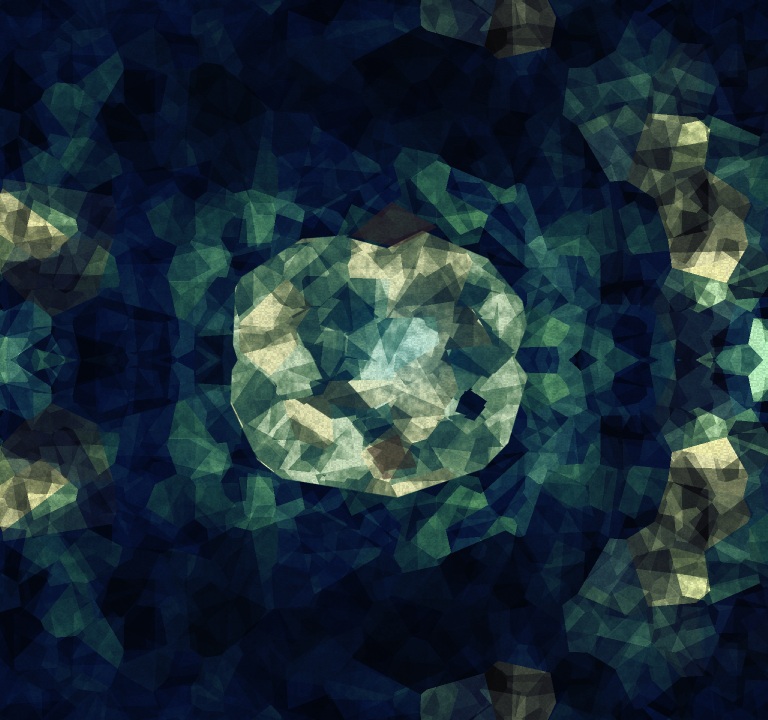
Write a WebGL 1 fragment shader that draws this background.

```glsl
precision highp float;
// Pale green faceted gem amid a dark navy field of translucent teal and olive shards.
uniform vec2 u_resolution;

const vec3 INK = vec3(0.010, 0.020, 0.042);
const vec3 NAVY = vec3(0.028, 0.070, 0.175);
const vec3 TEAL = vec3(0.08, 0.20, 0.24);
const vec3 MOSS = vec3(0.20, 0.36, 0.31);
const vec3 SAGE = vec3(0.38, 0.53, 0.40);
const vec3 PALE = vec3(0.75, 0.83, 0.70);
const vec2 GEM_CENTER = vec2(0.523, 0.502);
const vec2 GEM_SIZE = vec2(0.205, 0.170);

float hash(vec2 p) {
  return fract(sin(dot(p, vec2(127.1, 311.7))) * 43758.5453);
}
float noise(vec2 p) {
  vec2 i = floor(p), f = fract(p);
  f = f * f * (3.0 - 2.0 * f);
  return mix(mix(hash(i), hash(i + vec2(1, 0)), f.x),
             mix(hash(i + vec2(0, 1)), hash(i + vec2(1, 1)), f.x), f.y);
}
float blob(vec2 p, vec2 center, vec2 radius) {
  vec2 q = (p - center) / radius;
  return exp(-dot(q, q));
}
// Lopsided four-cornered plane.
float kite(vec2 p, vec2 center, vec2 size, float tilt) {
  vec2 q = p - center;
  q = vec2(q.x + tilt * q.y, q.y - tilt * q.x) / size;
  q.y += 0.3 * abs(q.x) - 0.1;
  return 1.0 - smoothstep(0.97, 1.03, abs(q.x) + abs(q.y));
}
// Voronoi cell cut in two by a random line: site, cell value, cut side.
vec4 shard(vec2 p, float scale, float seed) {
  vec2 g = p * scale, base = floor(g), site = g, id = base;
  float best = 9.0;
  for (int k = 0; k < 9; k++) {
    vec2 cell = base + vec2(mod(float(k), 3.0), floor(float(k) / 3.0)) - 1.0;
    vec2 s = cell + vec2(hash(cell + seed), hash(cell + seed + 37.0));
    float d = dot(g - s, g - s);
    if (d < best) { best = d; site = s; id = cell; }
  }
  float angle = 6.2832 * hash(id + seed + 71.0);
  float side = step(0.0, dot(g - site, vec2(cos(angle), sin(angle))));
  return vec4(site / scale, hash(id + seed + 13.0), side);
}
// Convex outline of straight cuts, with notches at its sides.
float gemMask(vec2 p) {
  float d = -1.0;
  for (int i = 0; i < 13; i++) {
    float k = float(i), a = k * 0.4833 + 0.2;
    vec2 dir = vec2(cos(a), sin(a));
    float reach = dot(abs(dir), GEM_SIZE - 0.125) + 0.122;
    d = max(d, dot(p - GEM_CENTER, dir) - reach - 0.014 * (hash(vec2(k, 5.0)) - 0.5));
  }
  float notch = kite(p, vec2(0.745, 0.515), vec2(0.030, 0.060), 0.0)
              + kite(p, vec2(0.310, 0.510), vec2(0.020, 0.050), 0.0)
              + kite(p, vec2(0.535, 0.682), vec2(0.055, 0.030), 0.1);
  return (1.0 - smoothstep(-0.001, 0.001, d)) * (1.0 - min(notch, 1.0));
}
// Broad light of the surroundings; m.y is the height from the middle.
float fieldTone(vec2 m) {
  float e = length((m - vec2(GEM_CENTER.x, 0.0)) / GEM_SIZE);
  float t = 0.14 + 0.29 * exp(-pow((e - 1.34) / 0.28, 2.0));
  t += 0.56 * blob(m, vec2(1.05, 0.0), vec2(0.12, 0.13));
  t += 0.48 * blob(m, vec2(0.98, 0.17), vec2(0.10, 0.08));
  t += 0.40 * blob(m, vec2(0.93, 0.32), vec2(0.11, 0.08));
  t += 0.38 * blob(m, vec2(0.01, 0.0), vec2(0.08, 0.09));
  t += 0.33 * blob(m, vec2(0.055, 0.16), vec2(0.06, 0.07));
  t += 0.13 * blob(m, vec2(0.10, 0.32), vec2(0.12, 0.09));
  t += 0.42 * blob(m, vec2(0.69, 0.47), vec2(0.07, 0.04));
  return t - 0.09 * blob(m, vec2(0.5, 0.37), vec2(0.30, 0.07));
}
float warmth(vec2 m) {
  return blob(m, vec2(0.98, 0.16), vec2(0.07)) + blob(m, vec2(0.06, 0.16), vec2(0.05))
       + 0.7 * blob(m, vec2(0.71, 0.47), vec2(0.06)) + 0.6 * blob(m, vec2(0.92, 0.31), vec2(0.08));
}
// Large light and dark planes of the gem.
float gemPlanes(vec2 p, float t) {
  t = mix(t, 0.96, 0.75 * kite(p, vec2(0.570, 0.512), vec2(0.080, 0.062), 0.3));
  t = mix(t, 0.98, 0.80 * kite(p, vec2(0.395, 0.492), vec2(0.054, 0.045), -0.3));
  t = mix(t, 0.95, 0.80 * kite(p, vec2(0.367, 0.560), vec2(0.060, 0.025), 0.2));
  t = mix(t, 0.95, 0.80 * kite(p, vec2(0.690, 0.455), vec2(0.044, 0.060), -0.2));
  t = mix(t, 0.98, 0.75 * kite(p, vec2(0.596, 0.440), vec2(0.058, 0.034), -0.2));
  t = mix(t, 0.93, 0.80 * kite(p, vec2(0.690, 0.568), vec2(0.058, 0.030), 0.4));
  t = mix(t, 0.98, 0.75 * kite(p, vec2(0.485, 0.360), vec2(0.052, 0.032), 0.3));
  t = mix(t, 0.36, 0.85 * kite(p, vec2(0.482, 0.566), vec2(0.044, 0.031), 0.1));
  t = mix(t, 0.38, 0.80 * kite(p, vec2(0.471, 0.445), vec2(0.058, 0.033), -0.2));
  t = mix(t, 0.42, 0.85 * kite(p, vec2(0.662, 0.515), vec2(0.052, 0.054), 0.2));
  return mix(t, 0.18, 0.90 * kite(p, vec2(0.650, 0.434), vec2(0.024), 0.3));
}
vec3 ramp(float tone) {
  float t = clamp(tone, 0.0, 1.0) * 5.0;
  vec3 c = mix(mix(INK, NAVY, min(t, 1.0)), TEAL, clamp(t - 1.0, 0.0, 1.0));
  c = mix(mix(c, MOSS, clamp(t - 2.0, 0.0, 1.0)), SAGE, clamp(t - 3.0, 0.0, 1.0));
  return mix(c, PALE, clamp(t - 4.0, 0.0, 1.0));
}
vec3 scene(vec2 p) {
  float gem = gemMask(p);
  vec2 m = mix(vec2(p.x, abs(p.y - 0.5)), p, step(0.5, gem));
  vec4 a = shard(m, 12.0, 3.0), b = shard(m, 18.0, 29.0), c = shard(m, 29.0, 53.0);
  float value = 0.42 * a.z + 0.36 * b.z + 0.22 * c.z + 0.15 * (a.w + b.w - 1.0) + 0.07 * (c.w - 0.5);
  float outer = mix(fieldTone(a.xy), fieldTone(b.xy), 0.45) * max(0.08, 2.3 * value - 0.15);
  vec2 bent = p + 0.014 * (vec2(b.z, c.z) - 0.5);
  float inner = gemPlanes(bent, 0.72 + 0.62 * (value - 0.5)) + 0.10 * (c.z + b.w - 1.0);
  float brush = noise(p * vec2(40.0, 90.0) + 6.0 * a.z) + noise(p * vec2(190.0, 140.0)) - 1.0;
  vec3 color = ramp(mix(outer, inner, gem) * (1.0 + 0.13 * brush));
  // Cool, olive and rust tints
  color *= mix(mix(vec3(0.75, 0.95, 1.22), vec3(0.95, 1.12, 0.98), b.z), vec3(1.0), gem);
  float warm = mix(warmth(a.xy), 0.4 * step(0.65, b.z), gem);
  color = mix(color, dot(color, vec3(0.36)) * vec3(1.2, 1.08, 0.74), clamp(warm, 0.0, 0.7));
  float rust = kite(p, vec2(0.547, 0.685), vec2(0.060, 0.032), 0.1) + kite(bent, vec2(0.545, 0.363), vec2(0.035, 0.03), -0.4);
  color = mix(color, vec3(0.20, 0.13, 0.13), 0.55 * min(rust, 1.0));
  return color + vec3(-0.06, 0.02, 0.10) * blob(p, vec2(0.56, 0.51), vec2(0.08)) * gem;
}
void main() {
  vec3 color = vec3(0.0);
  for (int k = 0; k < 4; k++) {
    vec2 offset = vec2(mod(float(k), 2.0), floor(float(k) / 2.0)) * 0.5 - 0.25;
    color += 0.25 * scene((gl_FragCoord.xy + offset) / u_resolution.y);
  }
  float grain = hash(floor(gl_FragCoord.xy / u_resolution.y * 480.0)) - 0.5;
  gl_FragColor = vec4(color * (1.0 + 0.16 * grain), 1.0);
}
```
